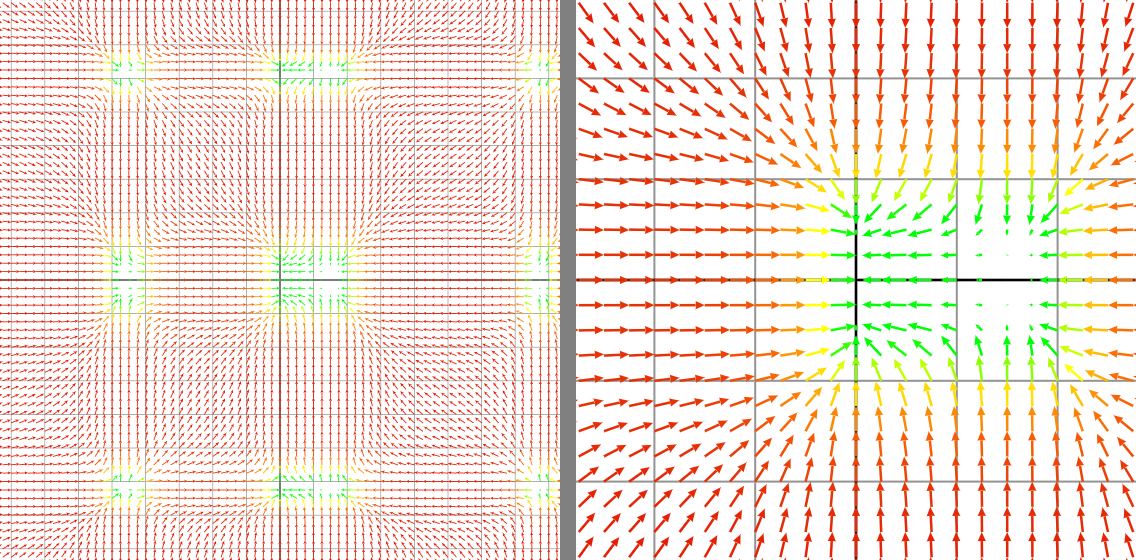
Left: the whole. Right: its middle third, enlarged.
Write a three.js fragment shader that draws this pattern.

```glsl
// Vector field of colour-coded arrows over a thin grey unit grid with black axes.
varying vec2 vUv;

// Flow towards the origin, stalling where sin(x) or cos(y) reaches 1
vec2 field(vec2 p) {
  return -p * (1.0 - vec2(sin(p.x), cos(p.y)));
}

// Green when slow, through yellow and orange, to red when fast
vec3 speedColor(float speed) {
  float red = smoothstep(0.25, 0.65, speed) * mix(1.0, 0.9, smoothstep(1.0, 4.0, speed));
  float green = clamp(0.75 / max(speed, 0.01), 0.1, 1.0);
  return vec3(red, green, 0.02);
}

float coverage(float dist, float pixel) {
  return clamp(0.5 - dist / pixel, 0.0, 1.0);
}

// Signed distance to an arrow with its tail at the origin
float arrowDistance(vec2 p, vec2 dir, float len) {
  float along = dot(p, dir);
  float across = abs(dir.x * p.y - dir.y * p.x);
  vec2 headSize = vec2(0.09, 0.04) * min(1.0, len / 0.2);
  float neck = len - headSize.x;
  float shaft = max(across - 0.0125, max(-along, along - neck));
  vec2 slant = normalize(headSize.yx + 1e-5);
  float head = max(neck - along, dot(vec2(along - len, across), slant));
  return min(shaft, head);
}

void main() {
  // The canvas spans 50/3 grid units, centred on the origin
  vec2 p = (vUv - 0.5) * 50.0 / 3.0;
  float pixel = fwidth(p.x);

  // Unit grid and axes
  vec2 toGrid = abs(fract(p + 0.5) - 0.5);
  vec2 toAxis = abs(p);
  vec3 color = vec3(1.0);
  color = mix(color, vec3(0.58), coverage(min(toGrid.x, toGrid.y) - 0.01, pixel));
  color = mix(color, vec3(0.0), coverage(min(toAxis.x, toAxis.y) - 0.013, pixel));

  // Arrows, four per unit, from the nearest tails
  vec2 nearest = floor(p * 4.0 + 0.5);
  for (int j = -1; j <= 1; j++) {
    for (int i = -1; i <= 1; i++) {
      vec2 tail = (nearest + vec2(float(i), float(j))) * 0.25;
      vec2 flow = field(tail);
      float speed = length(flow);
      float len = 0.25 * min(1.0, 4.0 * speed);
      float dist = arrowDistance(p - tail, flow / max(speed, 1e-5), len);
      float ink = coverage(dist, pixel) * min(1.0, len / pixel);
      color = mix(color, speedColor(speed), ink);
    }
  }

  gl_FragColor = vec4(color, 1.0);
}
```
